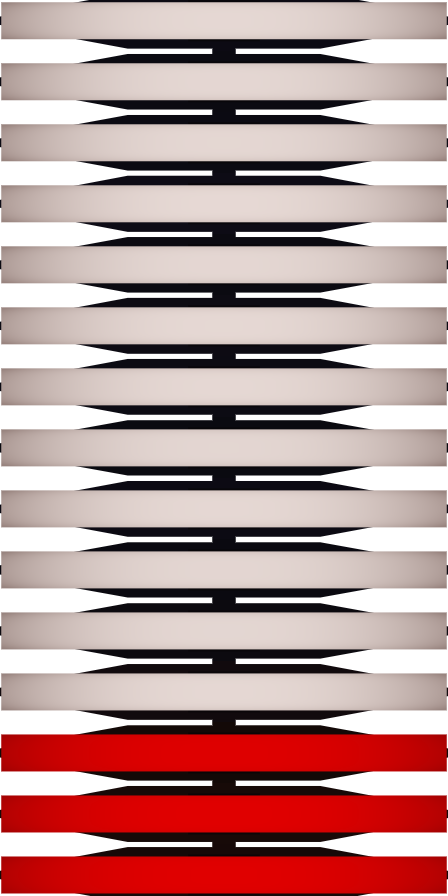
Write a Shadertoy shader that draws this pattern.

```glsl
const float ROW_PITCH = 0.1362;       // canvas width is 1, height is 2
const float FIRST_ROW = 0.0469;
const float RED_ROWS = 3.0;
const vec2 BAR_HALF = vec2(0.4972, 0.0413);
const float PLATE_DEPTH = 0.0208;
const float PLATE_WIDE = 0.328;
const float PLATE_NARROW = 0.215;
const float STEM_HALF = 0.0262;
const vec2 RIDGE_HALF = vec2(0.08, 0.0045);

const vec3 BACKGROUND = vec3(1.0);
const vec3 PALE = vec3(0.895, 0.842, 0.825);
const vec3 PALE_EDGE = vec3(0.60, 0.52, 0.50);
const vec3 RED = vec3(0.875, 0.0, 0.0);
const vec3 RED_EDGE = vec3(0.63, 0.01, 0.01);
const vec3 DARK_COOL = vec3(0.045, 0.04, 0.07);
const vec3 DARK_WARM = vec3(0.085, 0.035, 0.025);
const vec3 RIDGE = vec3(0.025, 0.015, 0.025);

float coverage(float d, float pixel) {
    return clamp(0.5 - d / pixel, 0.0, 1.0);
}

float boxDistance(vec2 p, vec2 halfSize) {
    vec2 q = abs(p) - halfSize;
    return length(max(q, 0.0)) + min(max(q.x, q.y), 0.0);
}

// Trapezoid plates that taper away from both long sides of a bar
float plateDistance(vec2 p, float depth) {
    float rise = abs(p.y) - BAR_HALF.y;
    float run = PLATE_WIDE - PLATE_NARROW;
    float slant = abs(p.x) - PLATE_WIDE + run * rise / depth;
    return max(rise - depth, slant * depth / length(vec2(depth, run)));
}

// Uneven but smooth value per row, from layered sines
float rowVariation(float row) {
    return 0.6 * sin(row * 2.4) + 0.4 * sin(row * 5.7 + 1.3);
}

vec3 barColor(vec2 p, float row) {
    float isRed = 1.0 - step(RED_ROWS, row);
    vec2 q = abs(p) / BAR_HALF;
    float sideShade = 0.72 * pow(q.x, 2.6);
    float rimShade = 0.22 * pow(q.y, 5.0) * (1.0 - 0.35 * isRed);
    float cornerShade = 0.2 * pow(q.x, 6.0) * q.y * q.y;
    float shade = clamp(sideShade + rimShade + cornerShade, 0.0, 1.0);
    vec3 pale = mix(PALE, PALE_EDGE, shade);
    vec3 red = mix(RED, RED_EDGE, shade);
    return mix(pale, red, isRed) * (1.0 + 0.008 * rowVariation(row));
}

void mainImage(out vec4 fragColor, in vec2 fragCoord) {
    vec2 uv = fragCoord / iResolution.xy * vec2(1.0, 2.0);
    float pixel = 2.0 / iResolution.y;

    // Row number and position relative to its bar
    float row = floor((uv.y - FIRST_ROW) / ROW_PITCH + 0.5);
    vec2 p = vec2(uv.x - 0.5, uv.y - FIRST_ROW - row * ROW_PITCH);
    float variation = rowVariation(row);

    // Dark stem and tapered plates
    vec3 dark = mix(DARK_WARM, DARK_COOL, smoothstep(1.0, 5.0, row));
    dark += vec3(0.008, 0.004, 0.012) * variation;
    float plate = plateDistance(p, PLATE_DEPTH + 0.0006 * variation);
    float stem = abs(p.x) - STEM_HALF;
    vec3 color = mix(BACKGROUND, dark, coverage(min(plate, stem), pixel));

    // Faint ridge along the bar
    vec2 fromEdge = vec2(p.x, abs(p.y) - BAR_HALF.y);
    color = mix(color, RIDGE, 0.7 * coverage(boxDistance(fromEdge, RIDGE_HALF), pixel));

    // Bar face
    color = mix(color, barColor(p, row), coverage(boxDistance(p, BAR_HALF), pixel));
    fragColor = vec4(color, 1.0);
}
```
